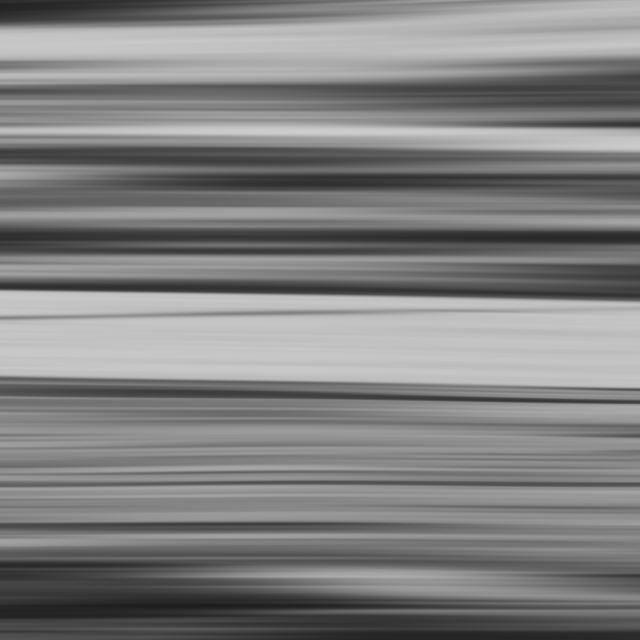
Write a WebGL 2 fragment shader that draws this texture.

```glsl
#version 300 es
precision highp float;
// Grey horizontal motion streaks: a mixed upper field, a pale band and a finely lined lower field.
uniform vec2 u_resolution;
out vec4 fragColor;

float hash(vec2 cell) {
    vec3 q = fract(vec3(cell.xyx) * 0.1031);
    q += dot(q, q.yzx + 33.33);
    return fract((q.x + q.y) * q.z);
}

// Smooth value noise centred on zero
float noise(vec2 p) {
    vec2 cell = floor(p);
    vec2 f = fract(p);
    f = f * f * (3.0 - 2.0 * f);
    float low = mix(hash(cell), hash(cell + vec2(1, 0)), f.x);
    float high = mix(hash(cell + vec2(0, 1)), hash(cell + vec2(1, 1)), f.x);
    return mix(low, high, f.y) - 0.5;
}

// Soft-edged horizontal band
float band(float y, float start, float end, float soft) {
    return smoothstep(start - soft, start + soft, y)
         * (1.0 - smoothstep(end - soft, end + soft, y));
}

void main() {
    vec2 uv = gl_FragCoord.xy / u_resolution;
    float x = uv.x;
    float depth = 1.0 - uv.y;

    // Slow drift: the top rises to the right, the centre sinks
    float y = depth + 0.03 * x * (1.0 - smoothstep(0.0, 0.16, depth));
    y -= 0.018 * x * band(depth, 0.42, 0.64, 0.06);
    y += 0.006 * noise(vec2(x * 2.0 + 4.0, depth * 7.0));

    // Streaks from broad to hair-thin
    float broad = noise(vec2(x * 1.2 + 3.7, y * 21.0 + 5.0));
    float medium = noise(vec2(x * 1.5 + 9.2, y * 49.0 + 11.0));
    float fine = noise(vec2(x * 1.7 + 21.4, y * 112.0 + 2.0));
    float hair = noise(vec2(x * 2.4 + 33.1, y * 245.0 + 7.0));

    // Upper field with strong contrast
    float upper = 0.43 + 0.50 * broad + 0.52 * medium + 0.30 * fine + 0.12 * hair;
    upper += 0.26 * band(y, 0.045, 0.10, 0.015);
    upper -= 0.14 * band(y, 0.115, 0.190, 0.015);
    upper += 0.42 * band(y, 0.200, 0.235, 0.006);
    upper -= 0.20 * band(y, 0.370, 0.460, 0.020);

    // Pale band crossed by one thin dark streak
    float pale = 0.91 + 0.10 * fine + 0.12 * hair + 0.08 * medium;
    float crease = (y - 0.498 + 0.034 * x) / 0.005;
    pale -= 0.40 * exp(-crease * crease) * (1.0 - 0.5 * x);

    // Lower field with fine dark lines
    float lower = 0.53 + 0.10 * broad + 0.14 * medium + 0.22 * fine + 0.16 * hair;
    float lines = noise(vec2(x * 0.8 + 14.0, y * 78.0 + 19.0));
    lower -= 0.26 * smoothstep(0.20, 0.46, lines);

    // Shadows along the bottom, first from the left and then from the right
    float leftShade = band(y, 0.885, 0.955, 0.012) * (1.0 - smoothstep(0.15, 0.70, x));
    float rightShade = band(y, 0.962, 1.02, 0.008) * smoothstep(0.20, 0.65, x);
    lower += (0.25 * broad + 0.30 * medium) * smoothstep(0.84, 0.90, y);
    lower -= 0.36 * leftShade + 0.30 * rightShade;

    // Join the fields, with a dark seam under the pale band
    float tone = mix(upper, pale, smoothstep(0.451, 0.459, y));
    tone = mix(tone, lower, smoothstep(0.586, 0.594, y));
    float seam = (y - 0.590) / 0.005;
    tone -= 0.28 * exp(-seam * seam) * (1.0 - 0.6 * x);

    // Compress the extremes softly
    float grey = 0.46 + 0.36 * tanh((tone - 0.46) / 0.36);
    fragColor = vec4(vec3(grey), 1.0);
}
```
